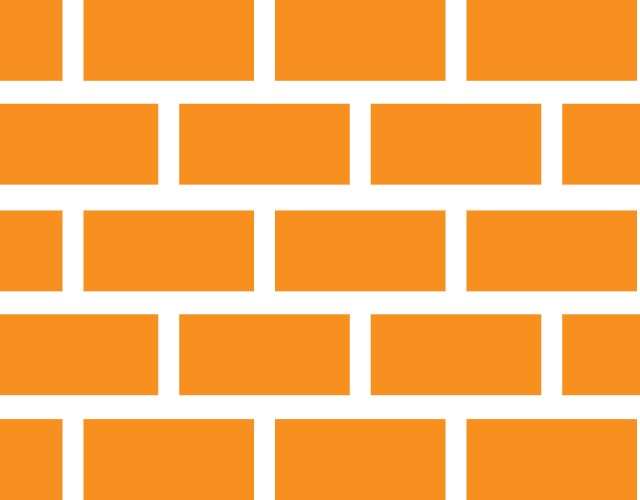
This pattern is drawn by a Shadertoy shader. Its source:

```glsl
// Flat orange bricks in running bond with wide white joints.
// Each pixel finds its course and brick, then takes the distance to that
// rectangle; two middle courses sit slightly off the even spacing.

#define BRICK_COLOR  vec3(0.973, 0.565, 0.122)
#define MORTAR_COLOR vec3(1.0)
#define BRICK_SIZE   vec2(0.3411, 0.1618)  // in canvas heights
#define BRICK_PITCH  vec2(0.3830, 0.2096)  // brick plus joint
#define FIRST_CENTER vec2(0.3375, 0.0809)  // a brick in the lowest course
#define COURSE_NUDGE 0.0019                // widens the joint between courses 2 and 3

// Signed distance to an axis-aligned rectangle.
float boxDistance(vec2 p, vec2 halfSize) {
    vec2 q = abs(p) - halfSize;
    return length(max(q, 0.0)) + min(max(q.x, q.y), 0.0);
}

// Vertical displacement of a course from its regular position.
float courseOffset(float course) {
    float side = course - 2.5;
    return abs(side) < 1.0 ? COURSE_NUDGE * sign(side) : 0.0;
}

// Distance to the nearest brick of the wall.
float wallDistance(vec2 p) {
    p -= FIRST_CENTER;
    float course = floor(p.y / BRICK_PITCH.y + 0.5);
    p.y -= course * BRICK_PITCH.y + courseOffset(course);

    // Odd courses shift by half a brick.
    float column = p.x / BRICK_PITCH.x + 0.5 * mod(course, 2.0);
    p.x = (fract(column + 0.5) - 0.5) * BRICK_PITCH.x;
    return boxDistance(p, 0.5 * BRICK_SIZE);
}

void mainImage(out vec4 fragColor, in vec2 fragCoord) {
    float pixel = 1.0 / iResolution.y;
    float d = wallDistance(fragCoord * pixel);

    // One-pixel edge coverage.
    float brick = clamp(0.5 - d / pixel, 0.0, 1.0);
    fragColor = vec4(mix(MORTAR_COLOR, BRICK_COLOR, brick), 1.0);
}
```
